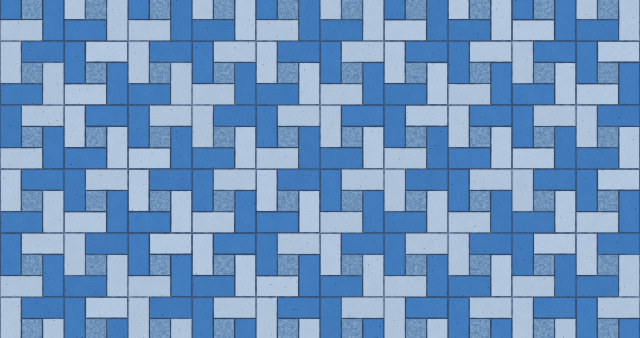
Write a Shadertoy shader that draws this pattern.

```glsl
// Pinwheel paving: blue and pale bricks turning around speckled square insets.

float hash(vec2 p) {
    vec3 q = fract(p.xyx * vec3(0.1031, 0.1030, 0.0973));
    q += dot(q, q.yzx + 33.33);
    return fract((q.x + q.y) * q.z);
}

float cornerSlope(vec2 corner, vec2 offset) {
    float angle = 6.2832 * hash(corner);
    return dot(vec2(cos(angle), sin(angle)), offset);
}

float gradientNoise(vec2 p) {
    vec2 i = floor(p), f = fract(p);
    vec2 u = f * f * f * (f * (f * 6.0 - 15.0) + 10.0);
    vec2 e = vec2(1, 0);
    return mix(mix(cornerSlope(i, f), cornerSlope(i + e, f - e), u.x),
               mix(cornerSlope(i + e.yx, f - e.yx), cornerSlope(i + 1.0, f - 1.0), u.x), u.y);
}

// Distance from a point inside a box to its nearest side
float insideBox(vec2 p, vec2 halfSize) {
    vec2 d = halfSize - abs(p);
    return min(d.x, d.y);
}

void mainImage(out vec4 fragColor, in vec2 fragCoord) {
    // Ten tiles across, with a tile corner at the canvas centre
    float pixel = 10.0 / iResolution.x;
    vec2 p = (fragCoord - 0.5 * iResolution.xy) * pixel;
    vec2 tile = floor(p);
    vec2 local = fract(p) - 0.5;
    float parity = mod(tile.x + tile.y, 2.0);

    // Speckled inset in the middle of each tile
    float grain = gradientNoise(p * 31.0) + 0.6 * gradientNoise(p * 15.0 + 7.0);
    vec3 color = vec3(0.44, 0.58, 0.73) + vec3(0.14, 0.11, 0.08) * grain;
    float edge = insideBox(local, vec2(1.0 / 6.0));
    float piece = 4.0;

    // Four bricks, each a quarter turn from the last
    vec2 turned = local;
    for (int i = 0; i < 4; i++) {
        if (turned.y > 1.0 / 6.0 && turned.x > -1.0 / 6.0) {
            piece = float(i);
            edge = insideBox(turned - vec2(1.0 / 6.0, 1.0 / 3.0), vec2(1.0 / 3.0, 1.0 / 6.0));
            bool pale = mod(piece + parity, 2.0) > 0.5;
            color = pale ? vec3(0.69, 0.77, 0.86) : vec3(0.26, 0.48, 0.73);

            // Fine grain and sparse dark pits
            color += 0.018 * gradientNoise(p * 26.0 + 3.0) + 0.012 * gradientNoise(p * 5.0);
            float pit = smoothstep(0.42, 0.64, gradientNoise(p * 23.0 + 40.0));
            color *= 1.0 - (pale ? 0.2 : 0.28) * pit;
        }
        turned = vec2(-turned.y, turned.x);
    }

    // Slight tone change from piece to piece
    float pieceSeed = hash(tile * 5.0 + vec2(piece, 91.0));
    color *= 0.985 + 0.03 * pieceSeed;

    // Uneven dark joints with a soft worn rim
    float halfWidth = 0.006 + 0.006 * pieceSeed + 0.004 * gradientNoise(p * 11.0 + 17.0);
    color *= 1.0 - 0.06 * smoothstep(0.035, 0.0, edge);
    float joint = clamp((halfWidth - edge) / pixel + 0.5, 0.0, 1.0);
    color = mix(color, vec3(0.20, 0.28, 0.40), joint);

    fragColor = vec4(color, 1.0);
}
```
